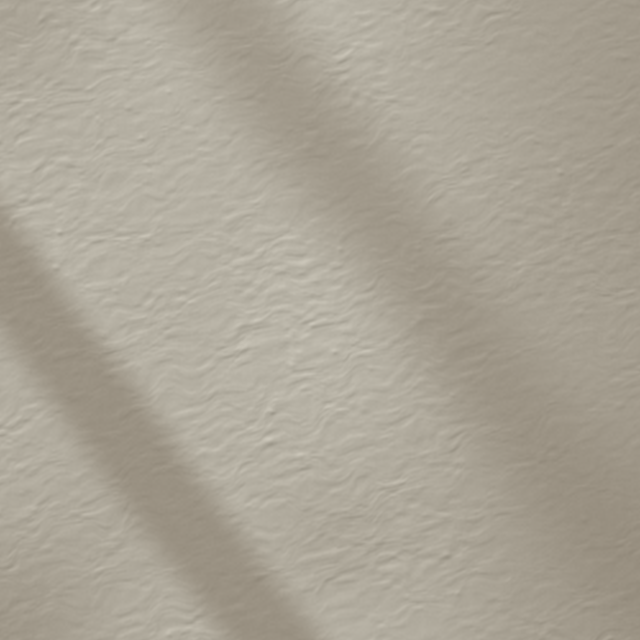
This texture is drawn by a three.js fragment shader. Its source:

```glsl
// Rough plaster wall in grazing daylight, crossed by two soft diagonal shadows.
varying vec2 vUv;

#define LIT_COLOR vec3(0.730, 0.712, 0.662)
#define SHADOW_COLOR vec3(0.585, 0.550, 0.491)
#define SHADOW_NORMAL vec2(0.803, 0.595)
#define GRAIN_SCALE vec2(52.0, 98.0)
#define LIGHT_STEP vec2(-0.0018, 0.0036)
#define RELIEF_GAIN 0.125
#define BUMP_CELLS 17.0
#define BUMP_SHARE 0.3
#define FINE_GRAIN 0.012

float hash(vec2 p) {
  return fract(sin(dot(p, vec2(127.1, 311.7))) * 43758.5453);
}

float noise(vec2 p) {
  vec2 i = floor(p);
  vec2 f = fract(p);
  f = f * f * f * (f * (f * 6.0 - 15.0) + 10.0);
  float low = mix(hash(i), hash(i + vec2(1.0, 0.0)), f.x);
  float high = mix(hash(i + vec2(0.0, 1.0)), hash(i + vec2(1.0, 1.0)), f.x);
  return mix(low, high, f.y);
}

// Scattered raised specks, at most one per cell
float bumps(vec2 p) {
  vec2 cell = floor(p * BUMP_CELLS);
  float height = 0.0;
  for (int j = -1; j <= 1; j++) {
    for (int i = -1; i <= 1; i++) {
      vec2 id = cell + vec2(float(i), float(j));
      vec2 center = (id + vec2(hash(id + 3.1), hash(id + 7.7))) / BUMP_CELLS;
      float radius = mix(0.004, 0.008, hash(id + 12.3));
      vec2 d = (p - center) / (radius * vec2(1.25, 0.9));
      float present = step(hash(id + 21.9), BUMP_SHARE);
      height += present * mix(0.3, 0.8, hash(id + 5.4)) * exp(-dot(d, d));
    }
  }
  return height;
}

// Plaster height: short, slightly rising ridges over wider swells
float plaster(vec2 p) {
  vec2 warp = vec2(noise(p * 23.0), noise(p * 23.0 + 40.0)) - 0.5;
  vec2 q = p + warp * 0.018;
  q.y -= 0.22 * q.x;
  float height = 0.75 * noise(q * GRAIN_SCALE);
  height += 0.5 * noise(q * GRAIN_SCALE * 0.53 + 17.0);
  height += 0.24 * noise(q * GRAIN_SCALE * 1.9 + 31.0);
  return height + bumps(p);
}

float band(float s, float lower, float upper, float blur) {
  return smoothstep(lower - blur, lower + blur, s)
       * (1.0 - smoothstep(upper - blur, upper + blur, s));
}

float pool(vec2 p, vec2 center, float radius) {
  vec2 d = (p - center) / radius;
  return exp(-dot(d, d));
}

// Broad light: 0 in full shadow, 1 in full sun
float daylight(vec2 p) {
  float s = dot(p, SHADOW_NORMAL) + 0.012 * (noise(p * 5.0) - 0.5);
  float light = 0.9 + 0.16 * (noise(p * 4.0 + 9.0) - 0.5);
  light -= 0.62 * smoothstep(0.45, 1.1, p.x);
  light -= 0.16 * (1.0 - smoothstep(0.26, 0.38, s));
  light -= 0.42 * pool(p, vec2(0.0, 0.0), 0.17);
  light -= 0.32 * pool(p, vec2(0.0, 1.0), 0.16);
  light -= 0.25 * pool(p, vec2(0.51, 0.15), 0.11);
  light -= 0.20 * pool(p, vec2(0.95, 0.12), 0.22);
  light *= 1.0 - 0.86 * band(s, 0.283, 0.402, 0.032);
  light *= 1.0 - 0.64 * band(s, 0.795, 0.935, 0.065);
  return clamp(light, 0.0, 1.0);
}

void main() {
  float light = daylight(vUv);

  // Relief from the height change towards the light
  float relief = plaster(vUv) - plaster(vUv + LIGHT_STEP);
  float roughness = mix(0.55, 1.25, noise(vUv * 7.0 + 60.0));
  relief *= RELIEF_GAIN * roughness * mix(0.3, 1.0, light);

  float grain = (noise(vUv * 250.0) - 0.5) * FINE_GRAIN;
  vec3 color = mix(SHADOW_COLOR, LIT_COLOR, light);
  gl_FragColor = vec4(color + relief + grain, 1.0);
}
```
